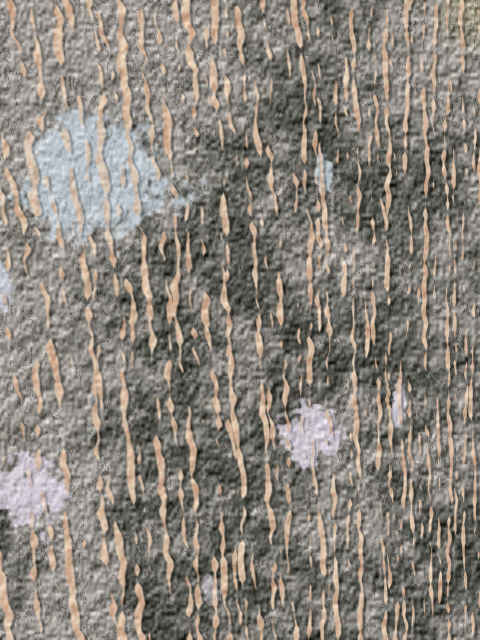
Reproduce this texture procedurally as a Shadertoy shader.

```glsl
// Grey tree bark with peach lenticel rows, fine grain and pale lichen spots
float hash(vec2 p) {
    vec3 q = fract(vec3(p.xyx) * 0.1031);
    q += dot(q, q.yzx + 33.33);
    return fract((q.x + q.y) * q.z);
}

float noise(vec2 p) {
    vec2 i = floor(p), f = fract(p);
    f = f * f * (3.0 - 2.0 * f);
    return mix(mix(hash(i), hash(i + vec2(1, 0)), f.x),
               mix(hash(i + vec2(0, 1)), hash(i + vec2(1, 1)), f.x), f.y);
}

float fbm(vec2 p) {
    float sum = 0.0, amp = 0.5;
    for (int i = 0; i < 5; i++) {
        sum += amp * noise(p);
        p = mat2(1.6, 1.2, -1.2, 1.6) * p + 17.3;
        amp *= 0.55;
    }
    return sum / 0.98;
}

// Difference of shifted noise, lit from the upper left
float relief(vec2 p) {
    return noise(p) - noise(p + vec2(-0.6, 0.8));
}

// Broken vertical rows that lean on the left and crowd to the right
float lenticels(vec2 p, float layer, float bias) {
    float x = p.x + 0.11 * (p.y - 0.6) * (1.0 - p.x);
    float u = 14.0 * x + 5.5 * x * x * x + 0.5 * layer + 10.0;
    float id = floor(u) + 40.0 * layer;
    float shift = hash(vec2(id, 3.0));
    float centre = 0.5 + 0.36 * (shift - 0.5)
                 + 0.34 * (noise(vec2(p.y * 6.0, id)) - 0.5)
                 + 0.16 * (noise(vec2(p.y * 38.0, id + 90.0)) - 0.5);
    float run = noise(vec2(p.y * 11.0 + shift * 50.0, id + 180.0));
    float bead = noise(vec2(p.y * mix(42.0, 62.0, p.x), id + 270.0));
    float body = smoothstep(0.33, 0.85, 0.58 * run + 0.48 * bead + bias);
    float edge = abs(fract(u) - centre) - 0.13 * body;
    return smoothstep(0.045, -0.045, edge) * smoothstep(0.0, 0.2, body);
}

// Ragged elliptical spot
float spot(vec2 p, vec2 centre, vec2 radius, float ragged) {
    float d = length((p - centre) / radius);
    return smoothstep(1.2, 0.8, d + 1.3 * ragged);
}

void mainImage(out vec4 fragColor, in vec2 fragCoord) {
    vec2 p = fragCoord / iResolution.x;

    // Mottled bark, paler at the left and top
    float cloud = fbm(p * vec2(6.0, 5.0) + 4.0);
    float fleck = fbm(p * 26.0 + 31.0);
    float paleSide = 0.14 * smoothstep(0.55, 0.0, p.x) + 0.15 * smoothstep(0.85, 1.33, p.y);
    float mottle = smoothstep(0.38, 0.78, 0.5 * cloud + 0.5 * fleck + paleSide);
    vec3 bark = mix(vec3(0.305, 0.31, 0.285), vec3(0.63, 0.61, 0.59), mottle);
    bark = mix(bark, vec3(0.66, 0.63, 0.52), 0.7 * smoothstep(0.13, 0.02, length(p - vec2(1.0, 1.32))));

    // Lichen spots
    float ragged = fbm(p * 24.0) - 0.5 + 0.5 * (noise(p * 90.0) - 0.5);
    float lichen = spot(p, vec2(0.20, 0.96), vec2(0.165, 0.122), 0.7 * ragged);
    lichen = max(lichen, spot(p, vec2(0.07, 0.31), vec2(0.085, 0.072), ragged));
    lichen = max(lichen, spot(p, vec2(0.65, 0.43), vec2(0.058, 0.056), ragged));
    lichen = max(lichen, spot(p, vec2(0.677, 0.97), vec2(0.018, 0.036), ragged));
    lichen = max(lichen, spot(p, vec2(0.83, 0.488), vec2(0.015, 0.038), ragged));
    lichen = max(lichen, spot(p, vec2(0.0, 0.73), vec2(0.03, 0.05), ragged));
    lichen = max(lichen, 0.6 * spot(p, vec2(0.44, 0.10), vec2(0.02, 0.03), ragged));
    vec3 lichenColor = mix(vec3(0.84, 0.81, 0.86), vec3(0.76, 0.80, 0.83), smoothstep(0.4, 0.9, p.y));
    vec3 color = mix(bark, lichenColor, 0.9 * lichen);

    // Rough grain and thin dark cracks
    float grain = 0.24 * relief(p * vec2(150.0, 130.0)) + 0.17 * relief(p * 75.0 + 9.0);
    color += grain * mix(1.0, 0.6, lichen);
    float crack = abs(fbm(p * vec2(38.0, 20.0) + 60.0) - 0.5);
    color *= 1.0 - 0.28 * smoothstep(0.03, 0.0, crack) * (1.0 - 0.6 * lichen);

    // Lenticels with a soft shadow on their lower right side
    float rows = max(lenticels(p, 0.0, 0.04), lenticels(p, 1.0, -0.14));
    vec2 lit = p + vec2(-0.006, 0.003);
    float shadow = max(lenticels(lit, 0.0, 0.04), lenticels(lit, 1.0, -0.14));
    color *= 1.0 - 0.25 * shadow * (1.0 - rows);
    vec3 peach = mix(vec3(0.80, 0.63, 0.51), vec3(0.94, 0.86, 0.76), noise(p * vec2(90.0, 60.0)));
    color = mix(color, peach + 0.4 * grain, rows * mix(0.92, 0.7, lichen));

    fragColor = vec4(clamp(color, 0.0, 1.0), 1.0);
}
```
